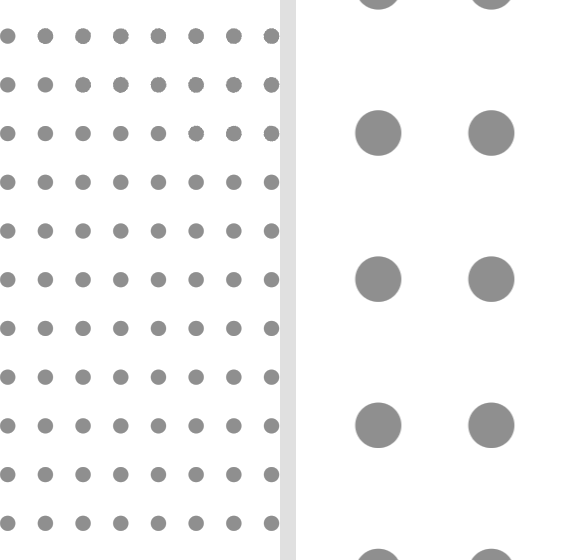
Left, the full canvas; right, a detail of the centre.
A WebGL 2 fragment shader for this pattern:

```glsl
#version 300 es
precision highp float;

uniform vec2 u_resolution;
out vec4 fragColor;

const vec3 PAPER = vec3(1.0);
const vec3 DOT_GREY = vec3(0.56);
const vec3 FRINGE_GREY = vec3(0.83);

// Lengths are fractions of the canvas width
const vec2 GRID_COUNT = vec2(8.0, 11.0);
const vec2 FIRST_DOT = vec2(0.0275, 0.131);
const vec2 SPACING = vec2(0.1346, 0.174);
const float DOT_RADIUS = 0.0270;
const float FRINGE_WIDTH = 0.0012;
const float WEAR_DEPTH = 0.0022;
const float WEAR_FREQUENCY = 150.0;

vec2 hashGradient(vec2 cell) {
    vec3 q = fract(cell.xyx * vec3(0.1031, 0.1030, 0.0973));
    q += dot(q, q.yzx + 33.33);
    float angle = 6.28318 * fract((q.x + q.y) * q.z);
    return vec2(cos(angle), sin(angle));
}

float cornerWeight(vec2 cell, vec2 f, vec2 corner) {
    return dot(hashGradient(cell + corner), f - corner);
}

float gradientNoise(vec2 p) {
    vec2 cell = floor(p);
    vec2 f = fract(p);
    vec2 u = f * f * f * (f * (f * 6.0 - 15.0) + 10.0);
    float low = mix(cornerWeight(cell, f, vec2(0, 0)), cornerWeight(cell, f, vec2(1, 0)), u.x);
    float high = mix(cornerWeight(cell, f, vec2(0, 1)), cornerWeight(cell, f, vec2(1, 1)), u.x);
    return mix(low, high, u.y);
}

float coverage(float dist, float pixel) {
    return clamp(0.5 - dist / pixel, 0.0, 1.0);
}

// Worn dots gather in the upper right corner
float wearAmount(vec2 cell, vec2 count) {
    float rowFromTop = count.y - 1.0 - cell.y;
    return step(1.0 + rowFromTop * rowFromTop, cell.x);
}

void main() {
    float pixel = 1.0 / u_resolution.x;
    vec2 p = gl_FragCoord.xy * pixel;

    // Nearest dot of the finite grid
    vec2 cell = clamp(round((p - FIRST_DOT) / SPACING), vec2(0.0), GRID_COUNT - 1.0);
    vec2 local = p - FIRST_DOT - cell * SPACING;
    float wear = wearAmount(cell, GRID_COUNT);

    // Ragged rim on the worn dots
    float ragged = wear * WEAR_DEPTH * gradientNoise(p * WEAR_FREQUENCY);
    float radius = DOT_RADIUS + wear * 0.0007;
    float core = length(local) - radius + ragged;

    // Pale fringe on the left and right of the clean dots
    float sideways = abs(local.x) / max(length(local), pixel);
    float fringe = core - FRINGE_WIDTH * sideways * (1.0 - wear);

    vec3 color = mix(PAPER, FRINGE_GREY, coverage(fringe, pixel));
    color = mix(color, DOT_GREY, coverage(core, pixel));
    fragColor = vec4(color, 1.0);
}
```
